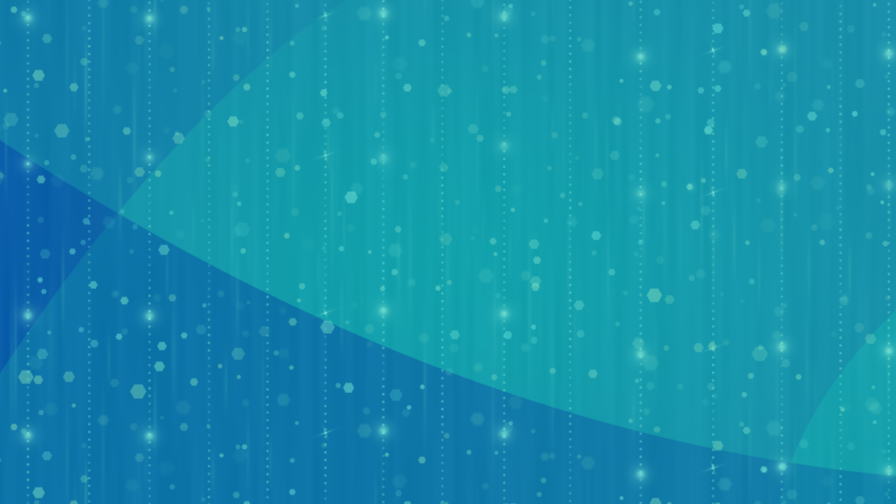
This background is drawn by a Shadertoy shader. Its source:

```glsl
// Teal and blue backdrop: curved translucent sheets overlap behind hanging strands of light.
// Parabolas split the sheets; beads, glows, sparkles, streaks and confetti repeat down
// the canvas with one shared period and are scattered by a sine-free hash.

const float PERIOD = 0.828;   // vertical repeat, in canvas heights

float hash(vec2 p) {
    vec3 q = fract(p.xyx * 0.1031);
    q += dot(q, q.yzx + 33.33);
    return fract((q.x + q.y) * q.z);
}

// Signed vertical offset to the nearest repeat
float wrapY(float y) {
    return mod(y + 0.5 * PERIOD, PERIOD) - 0.5 * PERIOD;
}

float noise(vec2 p) {
    vec2 i = floor(p), f = fract(p);
    f *= f * (3.0 - 2.0 * f);
    return mix(mix(hash(i), hash(i + vec2(1, 0)), f.x),
               mix(hash(i + vec2(0, 1)), hash(i + vec2(1, 1)), f.x), f.y);
}

// Overlapping sheets bounded by parabolas
vec3 sheets(vec2 p, float px) {
    float fall = 0.722 - 0.6575 * p.x + 0.159 * p.x * p.x;
    float rise = 0.259 + 1.506 * p.x - 0.617 * p.x * p.x;
    float bend = 1.546 + 0.2 * p.y + 1.04 * p.y * p.y;
    float below = smoothstep(px, -px, (p.y - fall) * 0.88);
    float left = smoothstep(-px, px, (p.y - rise) * 0.6) * step(p.x, 1.0);
    float corner = smoothstep(-px, px, p.x - bend);

    vec2 q = (p - vec2(0.9, 0.48)) * vec2(1.2, 1.6);
    vec3 teal = mix(vec3(0.10, 0.55, 0.67), vec3(0.07, 0.635, 0.675), exp(-1.3 * dot(q, q)));
    teal = mix(teal, vec3(0.08, 0.65, 0.68), 0.75 * corner);
    vec3 azure = mix(vec3(0.06, 0.485, 0.66), vec3(0.09, 0.56, 0.67), smoothstep(0.0, 0.75, p.x));
    vec3 blue = mix(vec3(0.05, 0.455, 0.66), vec3(0.07, 0.49, 0.66), smoothstep(0.2, 1.7, p.x));
    blue += vec3(0.0, 0.03, 0.005) * corner;
    vec3 deep = mix(vec3(0.03, 0.36, 0.66), vec3(0.05, 0.40, 0.65), p.x * 4.0);
    return mix(mix(teal, azure, left), mix(blue, deep, left), below);
}

// Soft vertical dashes, one per column
float streaks(vec2 p, float width, float seed) {
    float id = floor(p.x / width);
    float x = (fract(p.x / width) - 0.3 - 0.4 * hash(vec2(id, seed))) * width;
    float y = wrapY(p.y - PERIOD * hash(vec2(id, seed + 3.0)));
    float len = 0.06 + 0.14 * hash(vec2(id, seed + 7.0));
    return exp(-x * x / 0.000012) * smoothstep(len, 0.0, abs(y)) * hash(vec2(id, seed + 9.0));
}

// Hexagonal confetti, at most one per cell; rows wrap with the period
float confetti(vec2 p, float rows, float seed, float big, float blur) {
    float size = PERIOD / rows;
    vec2 id = floor(p / size);
    id.y = mod(id.y, rows);
    id += seed;
    vec2 jitter = vec2(hash(id), hash(id + 17.3));
    vec2 d = abs(fract(p / size) - 0.18 - 0.64 * jitter) * size;
    float hex = max(d.x * 0.866 + d.y * 0.5, d.y);
    float r = big * mix(0.35, 1.0, pow(hash(id + 41.7), 2.0));
    float strength = hash(id + 63.1);
    return smoothstep(r + blur, r - blur, hex) * strength * step(0.22, strength);
}

// Four thin tapering rays
float sparkle(vec2 d) {
    d = abs(mat2(0.94, 0.34, -0.34, 0.94) * d);
    return exp(-d.x * 110.0 - d.y * 650.0) + exp(-d.y * 150.0 - d.x * 650.0);
}

void mainImage(out vec4 fragColor, in vec2 fragCoord) {
    float px = 1.0 / iResolution.y;
    vec2 p = fragCoord * px;
    vec2 fromTop = vec2(p.x, 1.0 - p.y);
    vec3 color = sheets(p, px);

    // Curtain shimmer and streaks
    color += 0.025 * (noise(p * vec2(75.0, 3.0)) - 0.5);
    float dashes = streaks(fromTop, 0.023, 11.0) + streaks(fromTop, 0.037, 29.0);
    color = mix(color, vec3(0.30, 0.76, 0.74), min(0.22 * dashes, 0.4));

    // Strands of beads carrying glows or sparkles
    float light = 0.0;
    for (int i = 0; i < 15; i++) {
        float n = float(i);
        float x = 0.0556 + 0.122 * n - 0.0324 * sin(6.2832 * pow(n / 14.0, 2.19));
        float dx = p.x - x;
        if (abs(dx) > 0.07) continue;
        float beadY = (fract(fromTop.y / 0.0153 + hash(vec2(n, 5.0))) - 0.5) * 0.0153;
        float bead = smoothstep(0.0024 + px, 0.0024 - px, length(vec2(dx, beadY)));
        light += bead * (0.2 + 0.3 * noise(vec2(n * 7.0, p.y * 22.0)));

        bool starry = i % 6 == 5;
        float lit = float((23909 >> i) & 1);   // strands that carry lights
        float top = 0.028 + 0.075 * step(9.0, n) + 0.02 * (hash(vec2(n, 2.0)) - 0.5);
        for (int k = 0; k < 3; k++) {
            float drop = 0.295 * float(k) - 0.04 * float(k % 2) * hash(vec2(n, 8.0));
            vec2 d = vec2(dx, wrapY(fromTop.y - top - drop));
            float r2 = dot(d, d);
            float glow = 0.55 * exp(-r2 / 0.00007) + 0.25 * exp(-r2 / 0.0004);
            light += lit * (starry ? 0.8 * sparkle(d) : glow * (k == 1 ? 0.7 : 1.0));
        }
    }
    color = mix(color, vec3(0.46, 0.88, 0.82), min(light, 0.85));

    // Crisp confetti over larger faint discs
    float crisp = confetti(fromTop, 8.0, 3.0, 0.014, px) + confetti(fromTop + 0.04, 10.0, 71.0, 0.010, px);
    float faint = confetti(fromTop + 0.07, 7.0, 137.0, 0.016, 0.004);
    vec3 mint = mix(vec3(0.36, 0.88, 0.88), vec3(0.45, 0.80, 0.68), noise(p * 9.0));
    color = mix(color, mint, min(0.62 * crisp + 0.22 * faint, 0.8));

    fragColor = vec4(color, 1.0);
}
```
